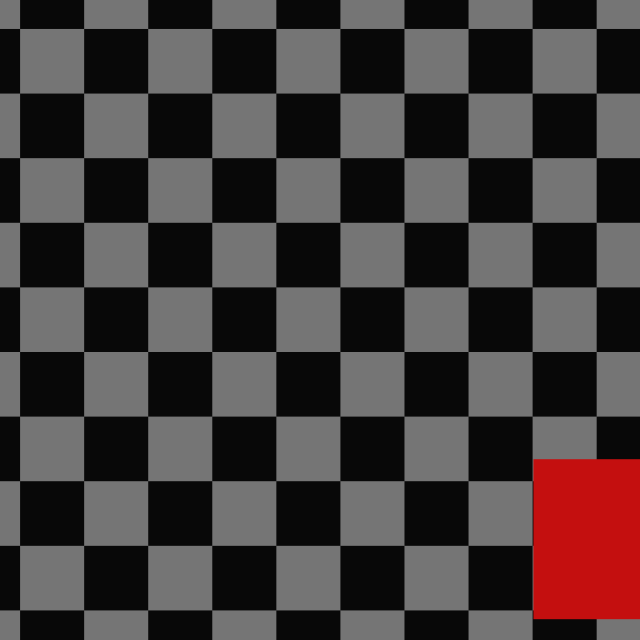
Reproduce this pattern procedurally as a Shadertoy shader.

```glsl
// Box-filtered square wave per axis: +1 in even cells, -1 in odd cells
vec2 squareWave(vec2 cell, vec2 cellPixels) {
    vec2 edgeDistance = 0.5 - abs(fract(cell * 0.5 + 0.25) * 2.0 - 1.0);
    return clamp(edgeDistance * cellPixels * 2.0, -1.0, 1.0);
}

// Coverage of an axis-aligned rectangle
float rectangle(vec2 uv, vec2 low, vec2 high) {
    vec2 inside = min(uv - low, high - uv) * iResolution.xy;
    vec2 cover = clamp(inside + 0.5, 0.0, 1.0);
    return cover.x * cover.y;
}

void mainImage(out vec4 fragColor, in vec2 fragCoord) {
    vec2 uv = fragCoord / iResolution.xy;

    // Checkerboard with slightly tall cells
    vec2 cellSize = vec2(0.1001, 0.10095);
    vec2 wave = squareWave((uv - vec2(0.0314, 0.0462)) / cellSize, cellSize * iResolution.xy);
    float checker = 0.5 + 0.5 * wave.x * wave.y;
    vec3 color = mix(vec3(0.03), vec3(0.46), checker);

    // Red block running off the right edge
    float block = rectangle(uv, vec2(0.8335, 0.0325), vec2(1.1, 0.2825));
    color = mix(color, vec3(0.77, 0.06, 0.06), block);

    fragColor = vec4(color, 1.0);
}
```
